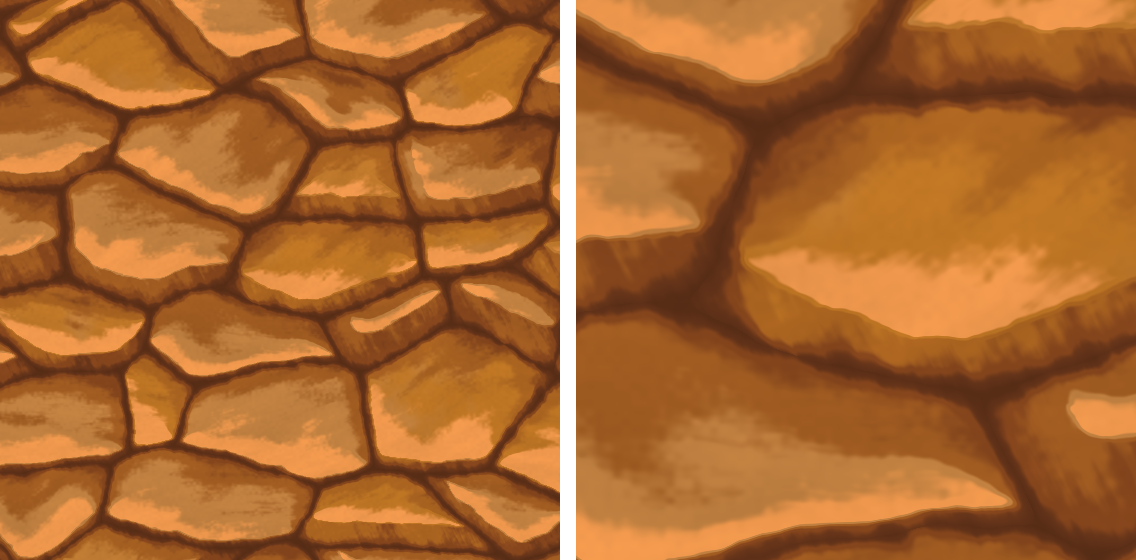
Left: the whole. Right: its middle third, enlarged.
This texture is drawn by a Shadertoy shader. Its source:

```glsl
// Hand-painted wall of warm sandstone slabs with lit tops, shaded fronts and dark joints.

#define SHADOW vec3(0.40, 0.205, 0.10)
#define UMBER  vec3(0.52, 0.27, 0.11)
#define SIENNA vec3(0.63, 0.36, 0.13)
#define OCHRE  vec3(0.74, 0.45, 0.12)
#define SAND   vec3(0.75, 0.50, 0.25)
#define GLOW   vec3(0.93, 0.59, 0.30)
#define GRID   vec2(3.9, 6.4)   // stones across and up
#define WARP   0.055            // bend of the outlines
#define LEDGE  0.062            // greatest height of a front face
#define JOINT  0.013            // width of the dark joints
#define ROUND  0.007            // softness of the corners

float hash(vec2 p) {
    vec3 q = fract(vec3(p.xyx) * 0.1031);
    q += dot(q, q.yzx + 33.33);
    return fract((q.x + q.y) * q.z);
}

float noise(vec2 p) {
    vec2 i = floor(p), f = fract(p);
    f = f * f * (3.0 - 2.0 * f);
    return mix(mix(hash(i), hash(i + vec2(1, 0)), f.x),
               mix(hash(i + vec2(0, 1)), hash(i + vec2(1, 1)), f.x), f.y);
}

float fbm(vec2 p) {
    float sum = 0.0, amp = 0.5;
    for (int i = 0; i < 4; i++) {
        sum += amp * noise(p);
        p = mat2(1.6, 1.2, -1.2, 1.6) * p + 7.3;
        amp *= 0.5;
    }
    return sum / 0.9375;
}

// Stone centre in grid space (xy) and its size weight (z)
vec3 site(vec2 id) {
    vec2 jitter = vec2(hash(id + 61.0), hash(id + 137.0)) - 0.5;
    float stagger = 0.5 * mod(id.y, 2.0);
    return vec3(id + 0.5 + 0.72 * jitter + vec2(stagger, 0), 0.42 * hash(id + 211.0));
}

float power(vec2 s, vec3 c) {
    return dot(s - c.xy, s - c.xy) - c.z;
}

// Painted tone 0..1 to colour
vec3 ramp(float t, float gold) {
    vec3 c = mix(SHADOW, UMBER, smoothstep(0.03, 0.17, t));
    c = mix(c, mix(SIENNA, OCHRE, 0.35 * gold), smoothstep(0.22, 0.38, t));
    c = mix(c, mix(SAND, OCHRE, 0.85 * gold), smoothstep(0.46, 0.62, t));
    return mix(c, GLOW, smoothstep(0.73, 0.88, t));
}

void mainImage(out vec4 fragColor, in vec2 fragCoord) {
    vec2 uv = fragCoord / iResolution.y;

    // Bent outlines
    vec2 p = uv + WARP * (vec2(noise(uv * 6.0 + 3.0), noise(uv * 6.0 + 40.0)) - 0.5);
    p += 0.012 * (vec2(fbm(uv * 22.0), fbm(uv * 22.0 + 19.0)) - 0.5);
    vec2 s = p * GRID + 20.0;

    // Stone that owns this point
    vec2 id = floor(s);
    vec3 own = site(id);
    float best = 1e3;
    for (int k = 0; k < 25; k++) {
        vec2 cell = floor(s) + vec2(k % 5, k / 5) - 2.0;
        vec3 c = site(cell);
        float d = power(s, c);
        if (d < best) { best = d; id = cell; own = c; }
    }
    float seed = hash(id + 17.0), seed2 = hash(id + 83.0), seed3 = hash(id + 149.0);
    float ledge = LEDGE * mix(0.12, 1.0, seed);

    // Rounded distance to the outline and to the rim of the top face
    float edgeSum = 1e-20, topSum = 1e-20;
    vec2 facing = vec2(0);
    for (int k = 0; k < 25; k++) {
        if (k == 12) continue;
        vec3 c = site(id + vec2(k % 5, k / 5) - 2.0);
        vec2 toward = c.xy - own.xy;
        float span = length(toward);
        vec2 n = toward / span * GRID;
        float d = (power(s, c) - best) / (2.0 * span * length(n));
        n = normalize(n);
        float rim = d - ledge * smoothstep(0.0, 0.8, -n.y - 0.25 * n.x);
        float w = exp(-rim / ROUND);
        edgeSum += exp(-d / ROUND);
        topSum += w;
        facing += n * w;
    }
    float edge = -ROUND * log(edgeSum);
    float top = -ROUND * log(topSum);
    facing /= topSum;

    // Brush marks
    vec2 rel = (s - own.xy) / GRID;
    float turn = 0.9 * seed2 - 0.25;
    vec2 along = mat2(cos(turn), -sin(turn), sin(turn), cos(turn)) * rel;
    float blotch = fbm(uv * 11.0 + 30.0 * seed) - 0.5;
    float stroke = fbm(along * vec2(11.0, 42.0) + 50.0 * seed2) - 0.5;
    float hatch = fbm(vec2(uv.x * 60.0 + uv.y * 28.0, uv.y * 13.0)) - 0.5;
    float grain = noise(uv * 190.0) - 0.5;

    // Top face: brown at the back, glowing toward the lower left rim
    float front = smoothstep(0.15, 0.8, -facing.y - 0.35 * facing.x);
    float band = exp(-pow(max(top, 0.0) / (0.026 + 0.03 * max(blotch + 0.3, 0.0)), 2.0));
    float lit = 0.60 + 0.14 * (seed3 - 0.5) - dot(rel, vec2(0.65, 1.7));
    lit += 0.30 * band * front + 0.42 * blotch + 0.38 * stroke;
    lit *= mix(0.62, 1.0, smoothstep(0.0, 0.045, edge + 0.02 * front));

    // Front face: facets turned left catch more light
    float side = 0.32 - 0.20 * facing.x + 0.16 * (seed2 - 0.5);
    side += 0.42 * hatch + 0.45 * blotch;
    side *= mix(0.55, 1.0, smoothstep(0.0, 0.03, edge));
    float tone = mix(side, lit, smoothstep(-0.004, 0.004, top + 0.008 * stroke));

    // Chipped highlight on the rim, then the joints
    float chip = exp(-pow((top - 0.002) / 0.004, 2.0)) * front;
    tone += 0.28 * chip * smoothstep(-0.05, 0.2, blotch + stroke);
    float gap = edge + 0.010 * hatch + 0.006 * blotch;
    tone *= smoothstep(0.0, JOINT, gap);
    tone += 0.05 * grain;

    float gold = smoothstep(0.62, 0.78, hash(id + 307.0)) * smoothstep(-0.25, 0.1, blotch + 0.1);
    vec3 color = ramp(tone, gold);
    color *= 1.0 + 0.10 * stroke + 0.025 * grain;
    color *= mix(0.86, 1.0, smoothstep(-0.003, 0.006, gap));
    fragColor = vec4(color, 1.0);
}
```
